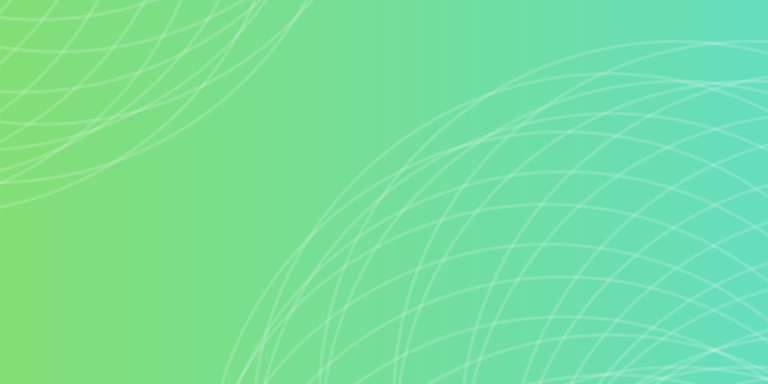
Give the GLSL for this background, as a Shadertoy shader.

```glsl
const float TAU = 6.2831853;
const vec3 LEFT_GREEN = vec3(0.512, 0.875, 0.462);
const vec3 RIGHT_TEAL = vec3(0.398, 0.870, 0.742);
const vec3 LINE_COLOR = vec3(1.0);
const float LINE_ALPHA = 0.155;
const float LINE_WIDTH = 0.0085;
const int CIRCLE_COUNT = 14;
const float CIRCLE_RADIUS = 0.929;
const float RING_RADIUS = 0.435;

// Rosette centres, in units of the canvas height
const vec2 LOWER_A = vec2(1.858, -0.461);
const vec2 LOWER_B = vec2(1.862, -0.565);
const vec2 UPPER_A = vec2(-0.284, 1.794);
const vec2 UPPER_B = vec2(-0.336, 1.878);

// Antialiased coverage of a circle outline
float circleLine(vec2 p, vec2 center, float pixel) {
    float edge = abs(length(p - center) - CIRCLE_RADIUS) - 0.5 * LINE_WIDTH;
    return 1.0 - smoothstep(-0.7 * pixel, 0.7 * pixel, edge);
}

// Light passing through equal circles whose centres lie on a ring
float rosetteTransmission(vec2 p, vec2 center, float pixel) {
    float transmission = 1.0;
    for (int i = 0; i < CIRCLE_COUNT; i++) {
        float angle = (float(i) + 0.5) * TAU / float(CIRCLE_COUNT);
        vec2 offset = RING_RADIUS * vec2(sin(angle), cos(angle));
        transmission *= 1.0 - LINE_ALPHA * circleLine(p, center + offset, pixel);
    }
    return transmission;
}

void mainImage(out vec4 fragColor, in vec2 fragCoord) {
    float pixel = 1.0 / iResolution.y;
    vec2 p = fragCoord * pixel;

    // Horizontal gradient
    vec3 color = mix(LEFT_GREEN, RIGHT_TEAL, fragCoord.x / iResolution.x);

    // Two overlapping rosettes in each corner
    float transmission = rosetteTransmission(p, LOWER_A, pixel)
                       * rosetteTransmission(p, LOWER_B, pixel)
                       * rosetteTransmission(p, UPPER_A, pixel)
                       * rosetteTransmission(p, UPPER_B, pixel);
    color = mix(LINE_COLOR, color, transmission);

    fragColor = vec4(color, 1.0);
}
```
